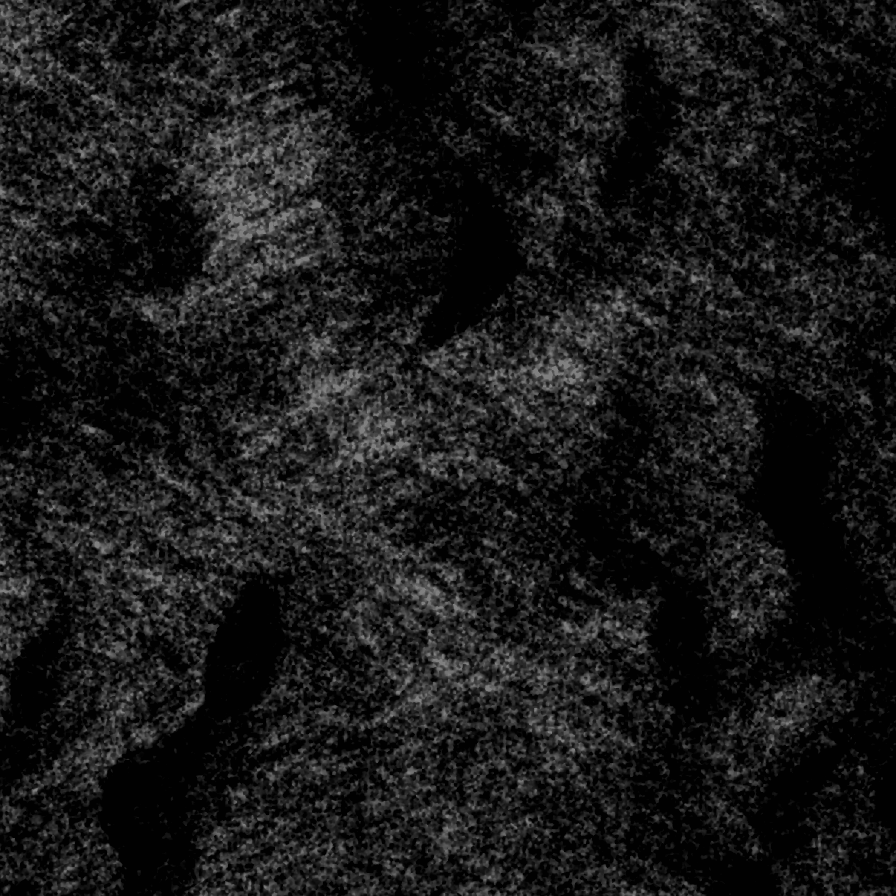
Give the GLSL for this texture, as a Shadertoy shader.

```glsl
// Dark grunge surface: grey speckle in cloudy patches, brushed by diagonal scratches.

vec3 hash3(vec2 cell) {
    vec3 q = fract(cell.xyx * vec3(0.1031, 0.1030, 0.0973));
    q += dot(q, q.yxz + 33.33);
    return fract((q.xxy + q.yzz) * q.zyx);
}

// Smooth cellular noise, centred on 0 with a spread of about 1
float cellNoise(vec2 p) {
    vec2 cell = floor(p), local = p - cell;
    float sum = 0.0, total = 0.0001;
    for (int y = -1; y <= 1; y++)
    for (int x = -1; x <= 1; x++) {
        vec2 offset = vec2(x, y);
        vec3 rnd = hash3(cell + offset + 300.0);
        vec2 d = offset + 0.15 + 0.7 * rnd.xy - local;
        float weight = pow(max(1.3 - dot(d, d), 0.0), 4.0);
        sum += weight * (rnd.z - 0.5);
        total += weight;
    }
    return 5.0 * sum / total;
}

// Long thin strokes running along the given angle
float scratches(vec2 p, float angle) {
    float c = cos(angle), s = sin(angle);
    vec2 q = mat2(c, -s, s, c) * p;
    q.y += 0.004 * sin(q.x * 23.0 + 2.0 * sin(q.y * 17.0));
    return 0.80 * cellNoise(q * vec2(14.0, 85.0))
         + 0.60 * cellNoise(q * vec2(34.0, 180.0) + 41.0);
}

void mainImage(out vec4 fragColor, in vec2 fragCoord) {
    vec2 p = fragCoord / iResolution.y;

    // Layered sines bend the large shapes
    vec2 warped = p + 0.020 * sin(p.yx * vec2(13.0, 11.0) + vec2(0.5, 2.0))
                    + 0.010 * sin(p.yx * vec2(37.0, 31.0) + vec2(4.0, 1.0));

    // Two scratch directions, each ruling its own regions
    float region = smoothstep(-0.5, 0.5, cellNoise(warped * 4.5 + 17.0));
    float streak = mix(scratches(p, -0.52), scratches(p + 3.0, 0.45), region);

    // Cloudy patches and upright worn gaps with scratched borders
    float patches = 0.75 * cellNoise(warped * vec2(7.0, 6.0) + 7.0)
                  + 0.50 * cellNoise(warped * vec2(16.0, 13.0) + 29.0);
    float gapField = cellNoise(warped * vec2(14.0, 6.5) + 53.0) + 0.3 * streak;
    float gaps = smoothstep(0.6, 1.7, gapField);

    // Fine speckle in three sizes
    float grain = 0.85 * cellNoise(p * 310.0)
                + 0.60 * cellNoise(p * 170.0 + 11.0)
                + 0.32 * cellNoise(p * 75.0 + 23.0);

    float tone = 0.92 + 0.52 * patches + 0.42 * streak + 0.7 * grain - 2.5 * gaps;
    tone = max(tone, 0.0);
    float grey = 0.004 + 0.085 * tone + 0.010 * tone * tone;
    fragColor = vec4(vec3(min(grey, 0.5)), 1.0);
}
```
